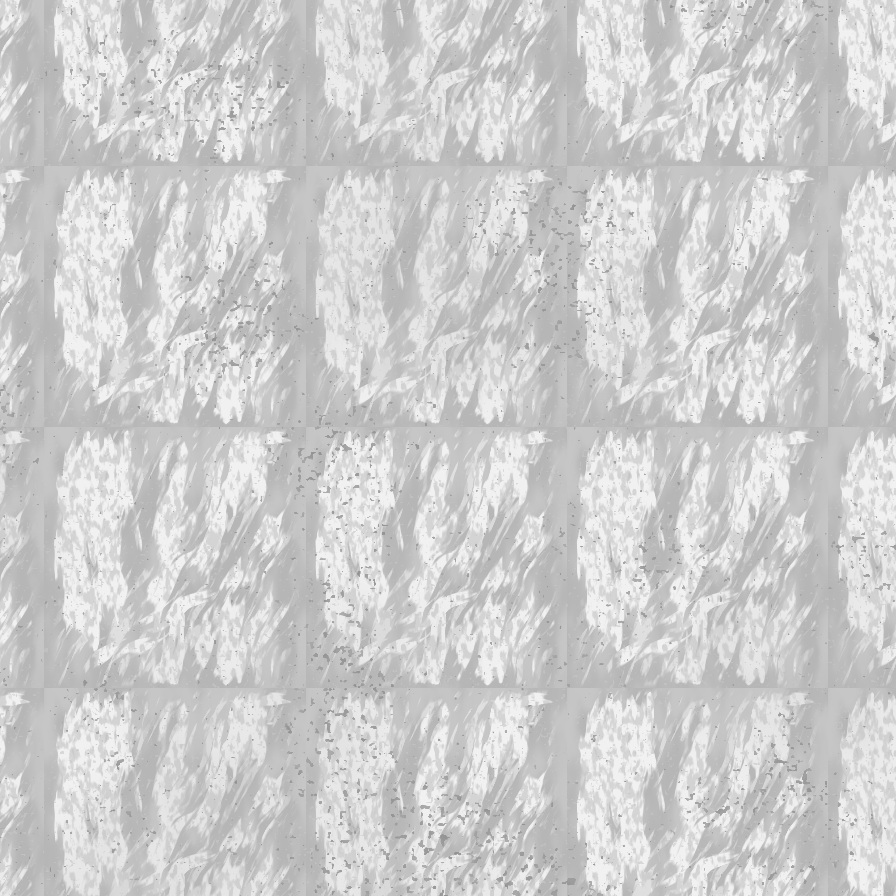
A Shadertoy shader for this texture:

```glsl
// Distressed grey plaster: a square tile of ragged white brush dabs on grey,
// repeated 24/7 times each way. Each dab is a capsule frayed by noise stretched
// along its axis; dark specks and fading ignore the tiling, so repeats differ.

float hash(vec2 p) {
    return fract(sin(dot(p, vec2(127.1, 311.7))) * 43758.5453);
}

float noise(vec2 p) {
    vec2 i = floor(p), f = fract(p);
    f = f * f * (3.0 - 2.0 * f);
    return mix(mix(hash(i), hash(i + vec2(1, 0)), f.x),
               mix(hash(i + vec2(0, 1)), hash(i + vec2(1, 1)), f.x), f.y);
}

float fbm(vec2 p) {
    float sum = 0.0, amp = 0.533;
    for (int i = 0; i < 4; i++) {
        sum += amp * noise(p);
        p = mat2(1.6, 0.3, -0.3, 1.6) * p + 17.3;
        amp *= 0.5;
    }
    return sum;
}

// Coverage of one dry-brush dab from a to b: above zero is painted
float dab(vec2 p, vec2 a, vec2 b, float radius) {
    vec2 axis = normalize(b - a);
    float along = dot(p - a, axis);
    float across = dot(p - a, vec2(-axis.y, axis.x));
    float dist = length(vec2(along - clamp(along, 0.0, length(b - a)), across));
    across += 0.025 * (noise(p * 9.0) - 0.5);
    float bristle = fbm(vec2(across * 42.0, along * 9.0) + a * 91.0) - 0.5;
    return clamp((radius - dist) * 11.0, -1.5, 0.9) + bristle * 3.0;
}

// Dab ends in tile units, and their radii
const vec4 ENDS[12] = vec4[12](
    vec4(0.13, 0.27, 0.14, 0.86), vec4(0.25, 0.40, 0.25, 0.86),
    vec4(0.42, 0.32, 0.56, 0.62), vec4(0.58, 0.48, 0.68, 0.74),
    vec4(0.44, 0.58, 0.52, 0.88), vec4(0.75, 0.79, 0.77, 0.87),
    vec4(0.76, 0.42, 0.86, 0.64), vec4(0.72, 0.96, 0.88, 0.95),
    vec4(0.70, 0.12, 0.73, 0.24), vec4(0.81, 0.14, 0.88, 0.32),
    vec4(0.47, 0.08, 0.49, 0.22), vec4(0.24, 0.12, 0.60, 0.34));
const float RADII[12] = float[12](0.09, 0.09, 0.05, 0.05, 0.035, 0.08,
                                  0.05, 0.018, 0.10, 0.06, 0.07, 0.03);

// White paint in one tile, 0 to 1
float tilePaint(vec2 t) {
    vec2 edge = min(t, 1.0 - t);
    vec2 q = t + 0.03 * (vec2(noise(t * 7.0), noise(t * 7.0 + 31.0)) - 0.5);
    float cover = -2.0;
    for (int i = 0; i < 12; i++)
        cover = max(cover, dab(q, ENDS[i].xy, ENDS[i].zw, RADII[i]));

    // Keep the bands along the tile borders grey
    cover -= 1.3 * (1.0 - smoothstep(0.0, 0.06, edge.x));
    cover -= 0.9 * (1.0 - smoothstep(0.0, 0.025, edge.y));
    float paint = smoothstep(-0.05, 0.35, cover);

    // Thin slanted scratches over the grey
    float scratch = fbm(vec2((q.x - 0.5 * q.y) * 48.0, q.y * 11.0) + 53.0);
    scratch = smoothstep(0.58, 0.68, scratch) * smoothstep(0.02, 0.09, edge.x);
    return max(paint, 0.6 * scratch * smoothstep(0.0, 0.03, edge.y));
}

void mainImage(out vec4 fragColor, in vec2 fragCoord) {
    vec2 p = fragCoord / iResolution.y * 24.0 / 7.0;
    vec2 t = fract(p - vec2(0.17, 0.795));
    float paint = tilePaint(t);

    // Mottled grey ground and grainy white
    float ground = mix(0.715, 0.775, smoothstep(0.3, 0.7, fbm(t * vec2(14.0, 6.0))));
    float grain = fbm(t * vec2(70.0, 32.0) + 11.0);
    float white = mix(0.83, 0.945, smoothstep(0.32, 0.55, grain));

    // Uneven fading across the canvas
    float fade = smoothstep(0.45, 0.75, fbm(p * 1.3 + 71.0));
    float shade = mix(ground, white, paint * (1.0 - 0.25 * fade));

    // Pale dust and clustered dark specks
    float dust = 0.7 * noise(p * 95.0 + 5.0) + 0.3 * noise(p * 170.0);
    shade = mix(shade, 0.78, 0.6 * smoothstep(0.72, 0.82, dust));
    float cluster = smoothstep(0.42, 0.72, fbm(p * 2.3 + 23.0));
    float speck = 0.7 * noise(p * 62.0 + 40.0) + 0.3 * noise(p * 125.0 + 9.0);
    float threshold = mix(0.83, 0.67, cluster);
    float tone = mix(0.66, 0.54, noise(p * 30.0 + 3.0));
    shade = mix(shade, tone, 0.85 * smoothstep(threshold, threshold + 0.07, speck));

    fragColor = vec4(vec3(shade), 1.0);
}
```
